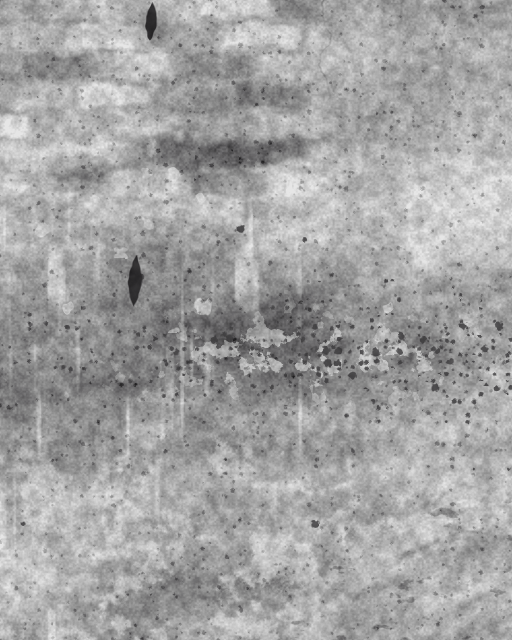
Write a Shadertoy shader that draws this texture.

```glsl
// Weathered grey plaster wall with faded bricks, flakes, lichen dots and two iron anchors
float hash(vec2 p) {
    vec3 q = fract(p.xyx * vec3(0.1031, 0.1030, 0.0973));
    q += dot(q, q.yzx + 33.33);
    return fract((q.x + q.y) * q.z);
}

float noise(vec2 p) {
    vec2 i = floor(p), f = fract(p);
    f = f * f * (3.0 - 2.0 * f);
    return mix(mix(hash(i), hash(i + vec2(1, 0)), f.x),
               mix(hash(i + vec2(0, 1)), hash(i + vec2(1, 1)), f.x), f.y);
}

float fbm(vec2 p) {
    float sum = 0.0, amp = 0.5;
    for (int i = 0; i < 5; i++) {
        sum += amp * noise(p);
        p = mat2(1.6, 1.2, -1.2, 1.6) * p + 17.3;
        amp *= 0.5;
    }
    return sum / 0.97;
}

// Soft bump: 1 at the centre, fading over the given radii
float bump(vec2 p, vec2 centre, vec2 radii) {
    vec2 q = (p - centre) / radii;
    return exp(-dot(q, q));
}

// Ragged dots, at most one in each grid cell
float spots(vec2 p, float cells, float chance, float size) {
    vec2 g = p * cells;
    vec2 id = floor(g);
    vec2 centre = 0.35 + 0.3 * vec2(hash(id + 3.1), hash(id + 57.7));
    float radius = size * (0.35 + 0.65 * hash(id + 7.3));
    float d = length(fract(g) - centre) - radius + 0.22 * (noise(g * 6.0) - 0.5);
    float aa = cells / iResolution.y;
    return step(hash(id + 31.7), chance) * smoothstep(aa, -aa, d);
}

// Faded bricks: signed tone shift of worn, rounded blocks in staggered rows
float bricks(vec2 p) {
    vec2 g = (p + 0.022 * (vec2(fbm(p * 30.0), fbm(p * 30.0 + 40.0)) - 0.5)) / vec2(0.125, 0.046);
    g.x += 0.5 * mod(floor(g.y), 2.0) + 0.3 * hash(vec2(floor(g.y), 5.0));
    vec2 id = floor(g);
    vec2 d = abs(fract(g) - 0.5);
    float block = smoothstep(0.5, 0.38, d.x) * smoothstep(0.5, 0.3, d.y);
    return block * (hash(id + 11.0) - 0.42);
}

// Slim iron anchor, pointed at both ends
float anchor(vec2 p, vec2 centre, vec2 halfSize) {
    vec2 q = p - centre;
    q.x -= 0.06 * q.y;
    float d = abs(q.x) - halfSize.x * (1.0 - pow(min(abs(q.y) / halfSize.y, 1.0), 1.8));
    d = max(d, abs(q.y) - halfSize.y) + 0.003 * (noise(p * 120.0) - 0.5);
    return smoothstep(0.0015, -0.0015, d);
}

void mainImage(out vec4 fragColor, in vec2 fragCoord) {
    vec2 p = fragCoord / iResolution.y;
    float blotch = fbm(p * vec2(9.0, 13.0) + 4.0);
    float grit = fbm(p * 75.0);
    float fine = noise(p * 330.0) - 0.5;
    vec2 w = p + 0.07 * (vec2(blotch, fbm(p * 8.0 + 60.0)) - 0.5);

    // Broad stains, stretched sideways
    float tone = 0.65 + 0.34 * (fbm(p * vec2(2.5, 11.0) + 9.0) - 0.5) + 0.28 * (blotch - 0.5);
    tone -= 0.17 * bump(w, vec2(0.22, 0.44), vec2(0.40, 0.10));
    tone -= 0.09 * bump(w, vec2(0.38, 0.49), vec2(0.14, 0.06));
    tone -= 0.09 * bump(w, vec2(0.70, 0.43), vec2(0.30, 0.10));
    tone += 0.11 * bump(w, vec2(0.60, 0.64), vec2(0.28, 0.08));
    tone += 0.10 * bump(w, vec2(0.71, 0.49), vec2(0.06, 0.03));

    // Bricks showing through the upper left
    float brickArea = smoothstep(0.55, 0.44, w.x) * smoothstep(0.60, 0.70, w.y);
    tone += 0.34 * brickArea * bricks(p);
    float streak = smoothstep(0.028, 0.012, abs(w.y - 0.752)) * smoothstep(0.22, 0.18, abs(w.x - 0.29));
    tone -= 0.15 * streak;

    // Vertical runs below the stains
    float runs = noise(vec2(p.x * 130.0, p.y * 9.0)) * noise(vec2(p.x * 45.0, p.y * 5.0 + 8.0));
    tone += 0.16 * smoothstep(0.4, 0.75, runs) * smoothstep(0.75, 0.6, p.y) * smoothstep(0.6, 0.4, p.x);

    // Pale flakes, large at the bottom and crumbly in the lichen belt
    float belt = bump(p, vec2(0.52, 0.44), vec2(0.38, 0.085));
    float low = smoothstep(0.36, 0.24, w.y);
    float flakes = low * smoothstep(0.52, 0.64, fbm(p * 17.0 + 30.0) + 0.35 * (grit - 0.5));
    float crumbs = smoothstep(0.61, 0.66, fbm(p * 42.0 + 12.0) + 0.12 * (belt - 0.5));
    tone = mix(tone, 0.79, 0.55 * flakes);
    tone = mix(tone, 0.82, 0.75 * crumbs * max(belt, 0.25));
    float pale = spots(p, 24.0, 0.22 * bump(p, vec2(0.2, 0.64), vec2(0.25, 0.12)), 0.36);
    tone = mix(tone, 0.82, 0.7 * pale);

    // Curved patch of newer plaster in the lower right
    vec2 e = (p - vec2(0.86, -0.04)) / vec2(0.43, 0.265);
    float rim = length(e) - 1.0 + 0.16 * (fbm(p * 14.0) - 0.5);
    float inside = smoothstep(0.012, -0.012, rim);
    float arcs = fbm(vec2(atan(e.y, e.x) * 5.0, length(e) * 24.0));
    float patchTone = 0.66 + 0.20 * (arcs - 0.5) + 0.18 * (blotch - 0.5);
    patchTone += 0.09 * smoothstep(-0.24, -0.12, rim);
    patchTone -= 0.20 * smoothstep(0.66, 0.76, fbm(p * vec2(30.0, 55.0)));
    tone = mix(tone, patchTone, inside * 0.9);
    tone -= 0.10 * smoothstep(0.02, 0.0, abs(rim + 0.17)) * smoothstep(0.45, 0.6, noise(p * 30.0));

    // Thin crack near the top
    float crackX = 0.49 + 0.09 * (fbm(vec2(p.y * 14.0, 2.0)) - 0.5);
    tone -= 0.22 * smoothstep(0.003, 0.0, abs(p.x - crackX)) * smoothstep(0.82, 0.86, p.y) * noise(p * 50.0);

    // Sandy grain and pits
    tone += 0.30 * (grit - 0.5) + 0.11 * fine;
    tone -= 0.22 * spots(p + 0.3, 85.0, 0.07, 0.30);
    tone -= 0.18 * spots(p, 140.0, 0.06, 0.34);

    // Dark lichen, thickest on the right
    float colony = bump(w, vec2(0.74, 0.45), vec2(0.20, 0.075)) + 0.5 * bump(w, vec2(0.34, 0.45), vec2(0.22, 0.06));
    float lichen = max(spots(p, 52.0, 0.38 * colony, 0.36), spots(p + 0.17, 95.0, 0.42 * colony, 0.36));
    tone = mix(tone, 0.20 + 0.1 * grit, 0.88 * lichen);

    // Iron anchors with a smudge around them
    tone -= 0.09 * bump(p, vec2(0.236, 0.955), vec2(0.03, 0.035));
    float iron = max(anchor(p, vec2(0.236, 0.966), vec2(0.009, 0.030)),
                     anchor(p, vec2(0.211, 0.561), vec2(0.011, 0.039)));
    tone = mix(tone, 0.11 + 0.12 * grit, iron);

    tone = clamp(tone, 0.06, 0.90);
    fragColor = vec4(tone + vec3(0.002, -0.002, 0.004) * smoothstep(0.55, 0.40, tone), 1.0);
}
```
